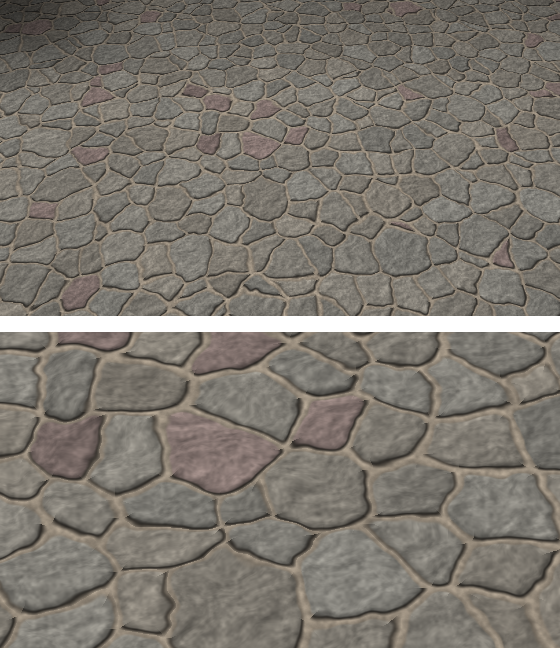
Top: the whole. Bottom: its middle third, enlarged.
Reproduce this texture procedurally as a WebGL 1 fragment shader.

```glsl
precision highp float;
// Irregular flagstone paving receding from the viewer, set in sandy mortar.
// A weighted Voronoi diagram on the ground plane gives stones of mixed size;
// the distance to their borders drives joints, contact shadows and worn rims.

uniform vec2 u_resolution;

const float HORIZON = 2.1;              // in canvas heights
const vec2 STONE_DENSITY = vec2(18.0, 41.0);
const vec2 LIGHT_DIR = vec2(-0.4, 0.92);

const vec3 STONE_GREY = vec3(0.448, 0.442, 0.420);
const vec3 STONE_TAN = vec3(0.475, 0.448, 0.408);
const vec3 STONE_PLUM = vec3(0.455, 0.400, 0.385);
const vec3 MORTAR = vec3(0.590, 0.545, 0.485);

float hash(vec2 p) {
  vec3 q = fract(vec3(p.xyx) * 0.1031);
  q += dot(q, q.yzx + 33.33);
  return fract((q.x + q.y) * q.z);
}

vec2 hash2(vec2 p) {
  return vec2(hash(p), hash(p + 57.3));
}

float noise(vec2 p) {
  vec2 i = floor(p);
  vec2 f = fract(p);
  f = f * f * (3.0 - 2.0 * f);
  float low = mix(hash(i), hash(i + vec2(1.0, 0.0)), f.x);
  float high = mix(hash(i + vec2(0.0, 1.0)), hash(i + 1.0), f.x);
  return mix(low, high, f.y);
}

float fbm(vec2 p) {
  float sum = 0.0;
  float amp = 0.5;
  for (int i = 0; i < 4; i++) {
    sum += amp * noise(p);
    p = mat2(1.6, 1.2, -1.2, 1.6) * p + 7.1;
    amp *= 0.56;
  }
  return sum;
}

float smoothMin(float a, float b, float k) {
  float h = max(k - abs(a - b), 0.0) / k;
  return min(a, b) - h * h * k * 0.25;
}

// Stone centre in xy, size weight in z
vec3 stoneSeed(vec2 cell) {
  float size = hash(cell + 19.7);
  return vec3(cell + 0.08 + 0.84 * hash2(cell), 0.62 * size * size * size);
}

// Distance to the stone border; also gives the stone id and outward normal
float stoneBorder(vec2 p, out vec2 id, out vec2 normal) {
  vec2 base = floor(p);
  vec3 own = vec3(0.0);
  float nearest = 1e3;
  for (int j = -2; j <= 2; j++) {
    for (int i = -2; i <= 2; i++) {
      vec2 cell = base + vec2(float(i), float(j));
      vec3 seed = stoneSeed(cell);
      vec2 r = seed.xy - p;
      float power = dot(r, r) - seed.z;
      if (power < nearest) { nearest = power; own = seed; id = cell; }
    }
  }
  float border = 2.0;
  float closest = 1e3;
  normal = vec2(0.0, 1.0);
  for (int j = -2; j <= 2; j++) {
    for (int i = -2; i <= 2; i++) {
      vec3 seed = stoneSeed(base + vec2(float(i), float(j)));
      vec2 across = seed.xy - own.xy;
      float span = length(across);
      if (span > 0.001) {
        vec2 r = seed.xy - p;
        float d = (dot(r, r) - seed.z - nearest) / (2.0 * span);
        border = smoothMin(border, d, 0.10);
        if (d < closest) { closest = d; normal = across / span; }
      }
    }
  }
  return border;
}

vec3 stoneColor(vec2 id, vec2 p) {
  vec3 color = mix(STONE_GREY, STONE_TAN, 0.7 * hash(id + 3.1));
  color = mix(color, STONE_PLUM, step(0.93, hash(id + 8.4)));
  color *= 0.93 + 0.17 * hash(id + 41.0);
  // Cleft surface: slanted streaks lit from above
  float turn = 0.5 + 0.7 * (hash(id + 5.5) - 0.5);
  mat2 spin = mat2(cos(turn), -sin(turn), sin(turn), cos(turn));
  vec2 q = spin * p * vec2(3.6, 5.2) + 13.0 * hash2(id);
  float relief = fbm(q) - fbm(q + vec2(-0.12, 0.32));
  return color * (1.0 + 0.55 * relief + 0.24 * (fbm(q * 1.7) - 0.5));
}

void main() {
  vec2 uv = gl_FragCoord.xy / u_resolution.y;
  float aspect = u_resolution.x / u_resolution.y;
  float depth = HORIZON - uv.y;

  // Ground plane with slightly wavering joints
  vec2 ground = vec2(uv.x - 0.5 * aspect, 1.0) / depth * STONE_DENSITY + 40.0;
  vec2 waver = vec2(noise(ground * 1.9), noise(ground * 1.9 + 31.0)) - 0.5;
  vec2 chips = vec2(noise(ground * 6.0), noise(ground * 6.0 + 17.0)) - 0.5;
  vec2 p = ground + 0.22 * waver + 0.07 * chips;

  vec2 id;
  vec2 normal;
  float border = stoneBorder(p, id, normal);
  float joint = 0.035 + 0.05 * noise(ground * 0.8 + 9.0);
  float pixel = STONE_DENSITY.y / (depth * depth * u_resolution.y);
  float blur = 0.015 + 0.45 * pixel;
  float facing = dot(normal, LIGHT_DIR);

  // Stone with bright upper and dark lower rims
  float rim = 1.0 - smoothstep(joint, joint + 0.10, border);
  vec3 stone = stoneColor(id, p) * (1.0 + rim * (0.20 * facing - 0.10));

  // Sandy mortar with shadow below each stone
  float contact = smoothstep(joint - 0.075, joint, border);
  float shadow = contact * (0.16 + 0.62 * smoothstep(-0.1, 0.8, -facing));
  vec3 mortar = MORTAR * (0.84 + 0.30 * fbm(ground * 9.0)) * (1.0 - shadow);

  vec3 color = mix(mortar, stone, smoothstep(joint - blur, joint + blur, border));

  // Fine grit and uneven daylight, darkest in the far left corner
  color *= 1.0 + 0.16 * (noise(uv * 230.0) - 0.5);
  vec2 view = vec2(uv.x / aspect, uv.y);
  float corner = 1.0 - smoothstep(0.0, 0.32, length((view - vec2(0.0, 1.0)) * vec2(1.0, 0.9)));
  float daylight = 1.07 - 0.22 * smoothstep(0.65, 1.05, view.y) - 0.10 * abs(view.x - 0.5);
  gl_FragColor = vec4(color * daylight * (1.0 - 0.45 * corner), 1.0);
}
```
